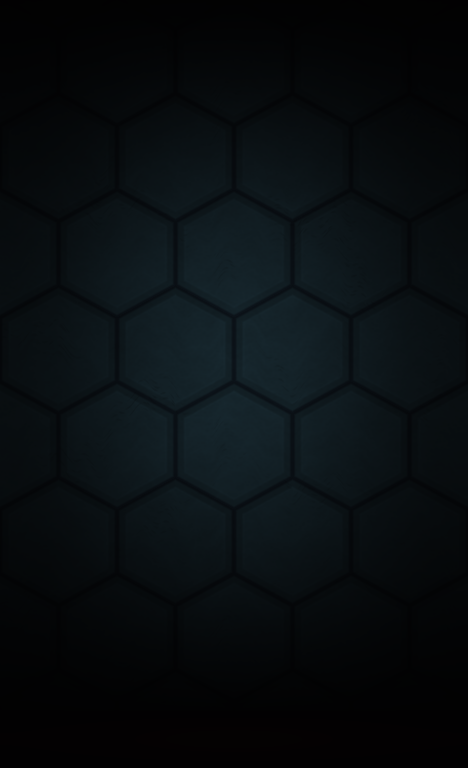
Reproduce this pattern procedurally as a Shadertoy shader.

```glsl
// Dark steel-blue wall of pointy-top hexagon plates with thin grooves and bevels.
// Each point finds its nearest plate centre on a staggered lattice; wrapped cellular
// noise adds scuffs, and a periodic glow fades the wall to near black at its edges.

#define COLS 4.0                         // plates across
#define ROWS 8.0                         // staggered rows, must be even
#define ROW_SHIFT 3.36                   // height of a centred row, in rows
#define GROOVE 0.019                     // half width of groove, in plate widths
#define BEVEL 0.072                      // inner end of bevel, in plate widths
#define WEAR 0.16                        // strength of mottling
#define GLOW_CENTRE vec2(0.5, 0.53)
#define SIDE_LIGHT 0.36                  // glow left at the side edges
#define FOOT 0.075                       // height of the plain strip at the base
#define LIT vec3(0.088, 0.150, 0.177)
#define SHADE vec3(0.006, 0.005, 0.007)

const float PI = 3.14159;

vec2 hash2(vec2 p) {
    return fract(sin(vec2(dot(p, vec2(127.1, 311.7)), dot(p, vec2(269.5, 183.3)))) * 4375.85);
}

// Distance to the nearest scattered point; repeats after "cells" cells.
float cellular(vec2 uv, vec2 cells) {
    vec2 p = uv * cells, cell = floor(p);
    float nearest = 2.0;
    for (int y = -1; y <= 1; y++)
    for (int x = -1; x <= 1; x++) {
        vec2 c = cell + vec2(x, y);
        nearest = min(nearest, length(c + hash2(mod(c, cells)) - p));
    }
    return nearest;
}

// Offset from the nearest plate centre (xy) and that centre's lattice position (zw).
vec4 hexCell(vec2 p) {
    vec2 period = vec2(1.0, 2.0), stagger = vec2(0.5, 1.0);
    vec2 squash = vec2(1.0, 0.5 * sqrt(3.0));
    vec2 c1 = round(p / period) * period;
    vec2 c2 = round((p - stagger) / period) * period + stagger;
    vec2 a = (p - c1) * squash, b = (p - c2) * squash;
    return dot(a, a) < dot(b, b) ? vec4(a, c1) : vec4(b, c2);
}

float hexEdge(vec2 p) {
    p = abs(p);
    return 0.5 - max(p.x, dot(p, vec2(0.5, 0.5 * sqrt(3.0))));
}

// Mottling, short horizontal scuffs and fine grain, centred near zero.
float wear(vec2 uv) {
    vec2 warped = uv + 0.012 * sin(2.0 * PI * (uv.yx * vec2(7.0, 5.0) + 0.2))
                     + 0.005 * sin(2.0 * PI * (uv.yx * vec2(23.0, 17.0) + 0.6));
    float blotch = cellular(warped, vec2(11.0, 23.0));
    float streak = cellular(warped, vec2(21.0, 97.0));
    float grain = cellular(uv, vec2(110.0, 230.0));
    float patches = smoothstep(0.45, 0.85, cellular(warped + 0.37, vec2(7.0, 12.0)));
    float scuff = smoothstep(0.32, 0.08, cellular(warped, vec2(34.0, 141.0)));
    return 0.5 * (blotch - 0.5) + 0.4 * (streak - 0.5) + 0.3 * (grain - 0.5)
         - 0.7 * patches * scuff;
}

void mainImage(out vec4 fragColor, in vec2 fragCoord) {
    vec2 uv = fragCoord / iResolution.xy;
    float soft = 0.006 + 0.75 * COLS / iResolution.x;

    // Plate faces with a small tone change from one to the next
    vec4 hex = hexCell(uv * vec2(COLS, ROWS) - vec2(0.0, ROW_SHIFT));
    float edge = hexEdge(hex.xy);
    vec2 id = mod(round(hex.zw * vec2(2.0, 1.0)), vec2(2.0 * COLS, ROWS));
    float tone = 1.0 + 0.08 * (hash2(id + 3.0).x - 0.5) + WEAR * wear(uv);

    // Bevel, its faint inner lip, then the groove
    float face = smoothstep(BEVEL - soft, BEVEL + soft, edge);
    float lip = smoothstep(0.016, 0.0, abs(edge - BEVEL - 0.012));
    float bevelTone = 0.86 - 0.08 * hex.y;
    tone *= mix(bevelTone, 1.0, face) + 0.035 * lip;
    float groove = 1.0 - smoothstep(GROOVE - soft, GROOVE + soft, edge);
    vec3 surface = LIT * tone * mix(vec3(1.0), vec3(0.60, 0.56, 0.64), groove);

    // Periodic glow, cut off above the plain strip
    vec2 glow = 0.5 + 0.5 * cos(2.0 * PI * (uv - GLOW_CENTRE));
    float light = pow(glow.y, 0.9) * mix(SIDE_LIGHT, 1.0, glow.x);
    light *= smoothstep(FOOT - 0.002, FOOT + 0.002, uv.y);
    vec3 col = mix(SHADE, surface, light);

    // Faint warm cast in the strip, gone at its top and bottom
    float strip = sin(PI * clamp(uv.y / FOOT, 0.0, 1.0));
    col += vec3(0.010, 0.001, 0.001) * strip * (0.4 + 0.6 * glow.x);

    fragColor = vec4(col, 1.0);
}
```
